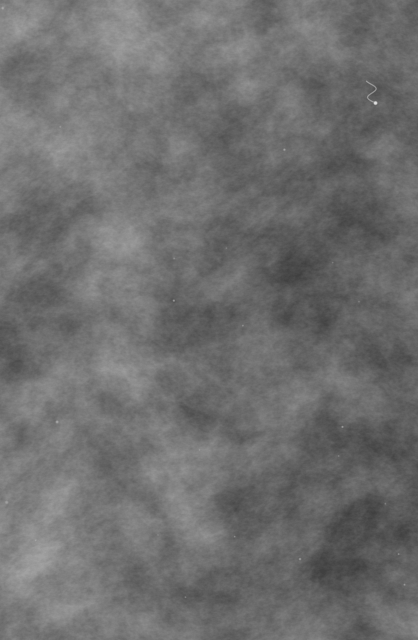
This texture is drawn by a Shadertoy shader. Its source:

```glsl
// Soft grey, cloudy film: broad pools of light and shade under layered
// gradient noise, with barely visible fibres, fine grain, a few bright
// dust specks and one small curled hair. Lengths are in canvas heights.

const float BASE_GREY = 0.441;
const float CLOUD_CONTRAST = 0.138;
const float FIBRE_CONTRAST = 0.020;
const float GRAIN_CONTRAST = 0.029;
const float POOL_CONTRAST = 1.15;
const int SPECK_COUNT = 22;
const int HAIR_STEPS = 24;

vec2 hash2(vec2 cell) {
    vec3 q = fract(cell.xyx * vec3(0.1031, 0.1030, 0.0973));
    q += dot(q, q.yzx + 33.33);
    return fract((q.xx + q.yz) * q.zy);
}

mat2 rotation(float angle) {
    float c = cos(angle), s = sin(angle);
    return mat2(c, s, -s, c);
}

float cornerSlope(vec2 cell, vec2 offset) {
    float angle = 6.2832 * hash2(cell).x;
    return dot(vec2(cos(angle), sin(angle)), offset);
}

float gradientNoise(vec2 p) {
    vec2 i = floor(p), f = fract(p);
    vec2 u = f * f * f * (f * (f * 6.0 - 15.0) + 10.0);
    vec2 e = vec2(1.0, 0.0);
    float low = mix(cornerSlope(i, f), cornerSlope(i + e, f - e), u.x);
    float high = mix(cornerSlope(i + e.yx, f - e.yx), cornerSlope(i + 1.0, f - 1.0), u.x);
    return mix(low, high, u.y);
}

float cloudNoise(vec2 p, int octaves, float gain) {
    float sum = 0.0, weight = 1.0;
    mat2 turn = rotation(0.65);
    for (int i = 0; i < octaves; i++) {
        sum += weight * gradientNoise(p);
        p = turn * p * 1.97 + 17.3;
        weight *= gain;
    }
    return sum;
}

// Soft bright ridges, stretched along the given direction
float fibres(vec2 p, float angle, float scale) {
    vec2 q = rotation(-angle) * p * vec2(scale * 0.4, scale);
    float ridge = 1.0 - abs(cloudNoise(q, 4, 0.6)) * 2.0;
    return pow(max(ridge, 0.0), 3.0);
}

float pool(vec2 p, vec2 centre, vec2 radius) {
    vec2 d = (p - centre) / radius;
    return exp(-dot(d, d));
}

float broadShading(vec2 p) {
    float shade = -0.13 * (p.x - 0.326);
    // Dark pools
    shade -= 0.080 * pool(p, vec2(0.47, 0.55), vec2(0.13, 0.07));
    shade -= 0.065 * pool(p, vec2(0.30, 0.51), vec2(0.08, 0.06));
    shade -= 0.055 * pool(p, vec2(0.47, 0.75), vec2(0.13, 0.11));
    shade -= 0.060 * pool(p, vec2(0.03, 0.53), vec2(0.10, 0.14));
    shade -= 0.055 * pool(p, vec2(0.50, 0.20), vec2(0.14, 0.15));
    // Light pools
    shade += 0.055 * pool(p, vec2(0.25, 0.23), vec2(0.14, 0.09));
    shade += 0.050 * pool(p, vec2(0.19, 0.62), vec2(0.07, 0.12));
    shade += 0.055 * pool(p, vec2(0.30, 0.94), vec2(0.26, 0.10));
    return shade;
}

float disc(vec2 p, vec2 centre, float radius, float blur) {
    return 1.0 - smoothstep(radius - blur, radius + blur, length(p - centre));
}

float specks(vec2 p, float width, float blur) {
    float light = 0.0;
    for (int i = 0; i < SPECK_COUNT; i++) {
        vec2 place = hash2(vec2(float(i), 41.0)) * vec2(width, 1.0);
        vec2 look = hash2(vec2(float(i), 87.0));
        float radius = mix(0.0009, 0.0024, pow(look.x, 4.0));
        light = max(light, mix(0.4, 0.8, look.y) * disc(p, place, radius, blur));
    }
    return light;
}

float segmentDistance(vec2 p, vec2 a, vec2 b) {
    vec2 along = b - a;
    float t = clamp(dot(p - a, along) / dot(along, along), 0.0, 1.0);
    return length(p - a - along * t);
}

vec2 hairPoint(float t, vec2 top) {
    return top + vec2(0.008 * sin(7.4 * t - 0.9) + 0.006 * t * t, -0.034 * t);
}

float hair(vec2 p, vec2 top, float blur) {
    float d = 1.0;
    for (int i = 0; i < HAIR_STEPS; i++) {
        float t = float(i) / float(HAIR_STEPS);
        d = min(d, segmentDistance(p, hairPoint(t, top), hairPoint(t + 1.0 / float(HAIR_STEPS), top)));
    }
    float strand = 0.45 * (1.0 - smoothstep(0.0, 0.0004 + blur, d));
    return max(strand, disc(p, hairPoint(1.0, top), 0.0027, blur));
}

void mainImage(out vec4 fragColor, in vec2 fragCoord) {
    vec2 p = fragCoord / iResolution.y;
    float width = iResolution.x / iResolution.y;
    float blur = max(1.0 / iResolution.y, 0.0008);

    // Clouds, bent by slow sines
    vec2 bent = p + 0.012 * sin(p.yx * vec2(13.0, 17.0) + vec2(0.7, 2.1));
    float grey = BASE_GREY + POOL_CONTRAST * broadShading(p);
    grey += CLOUD_CONTRAST * cloudNoise(rotation(-0.3) * bent * vec2(7.2, 8.2) + 3.7, 7, 0.68);

    // Fibres and fine, slightly flat grain
    grey += FIBRE_CONTRAST * (fibres(p, 0.5, 14.0) - 0.3);
    grey += GRAIN_CONTRAST * cloudNoise(p * vec2(110.0, 180.0), 2, 0.6);
    grey = clamp(grey, 0.25, 0.63);

    // Dust
    grey = mix(grey, 0.72, specks(p, width, blur));
    grey = mix(grey, 0.88, hair(p, vec2(0.579, 0.873), blur));
    fragColor = vec4(vec3(grey), 1.0);
}
```
